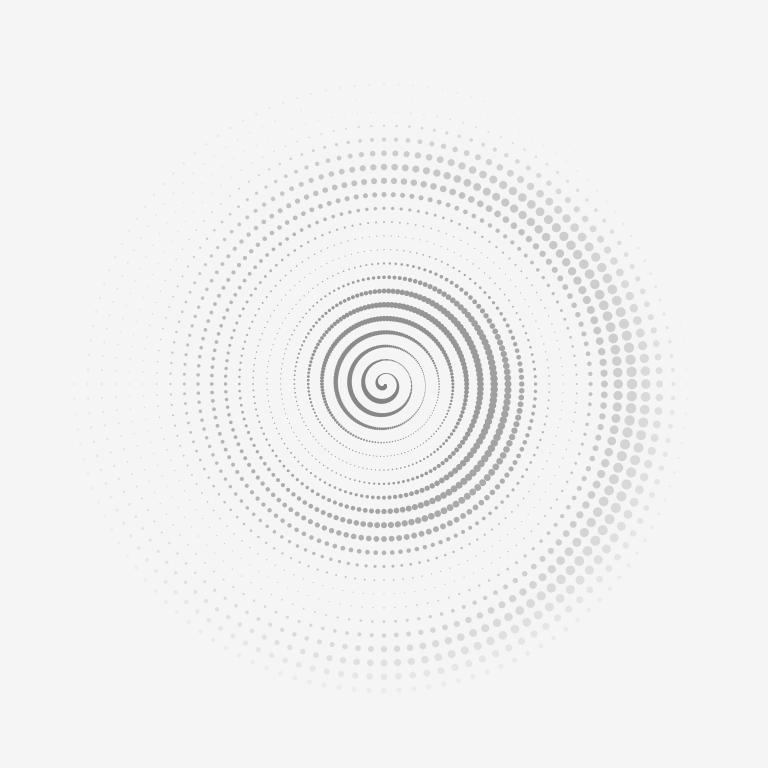
A WebGL 1 fragment shader for this background:

```glsl
precision highp float;

uniform vec2 u_resolution;

#define TAU 6.283185
#define PITCH 0.01794
#define TURNS 22.5
#define DOTS_PER_TURN 128.0
#define WAVE_RATE 0.9
#define WAVE_PHASE 0.79
#define MIN_RADIUS 0.0006
#define PAPER 0.961
#define INK_INNER 0.5
#define INK_OUTER 0.93

// Position on the spiral, winding clockwise from the centre
vec2 spiralPoint(float turn) {
    float angle = -TAU * turn;
    return PITCH * turn * vec2(cos(angle), sin(angle));
}

// Dots swell in waves along the spiral, and more towards the right
float dotRadius(float turn) {
    float rightward = cos(TAU * turn);
    float swell = 0.5 + 0.5 * cos(TAU * (WAVE_RATE * turn + WAVE_PHASE));
    float peak = 0.0027 + turn * (0.00006 + 0.00013 * rightward);
    return MIN_RADIUS + peak * swell;
}

// Ink pales from the centre outwards
float inkShade(float turn) {
    return mix(INK_INNER, INK_OUTER, pow(turn / TURNS, 1.2));
}

void main() {
    float scale = min(u_resolution.x, u_resolution.y);
    vec2 p = (gl_FragCoord.xy - 0.5 * u_resolution) / scale + 0.00001;
    float pixel = 1.0 / scale;

    // Nearest winding along the ray through this point
    float bearing = fract(-atan(p.y, p.x) / TAU);
    float winding = floor(length(p) / PITCH - bearing + 0.5);

    // Darkest of the neighbouring dots
    float shade = PAPER;
    for (int i = -1; i <= 1; i++) {
        float nearest = floor((winding + float(i) + bearing) * DOTS_PER_TURN + 0.5);
        for (int j = -2; j <= 2; j++) {
            float turn = (nearest + float(j)) / DOTS_PER_TURN;
            if (turn >= 0.0 && turn <= TURNS) {
                float edge = dotRadius(turn) - distance(p, spiralPoint(turn));
                float cover = clamp(edge / pixel + 0.5, 0.0, 1.0);
                shade = min(shade, mix(PAPER, inkShade(turn), cover));
            }
        }
    }

    gl_FragColor = vec4(vec3(shade), 1.0);
}
```
